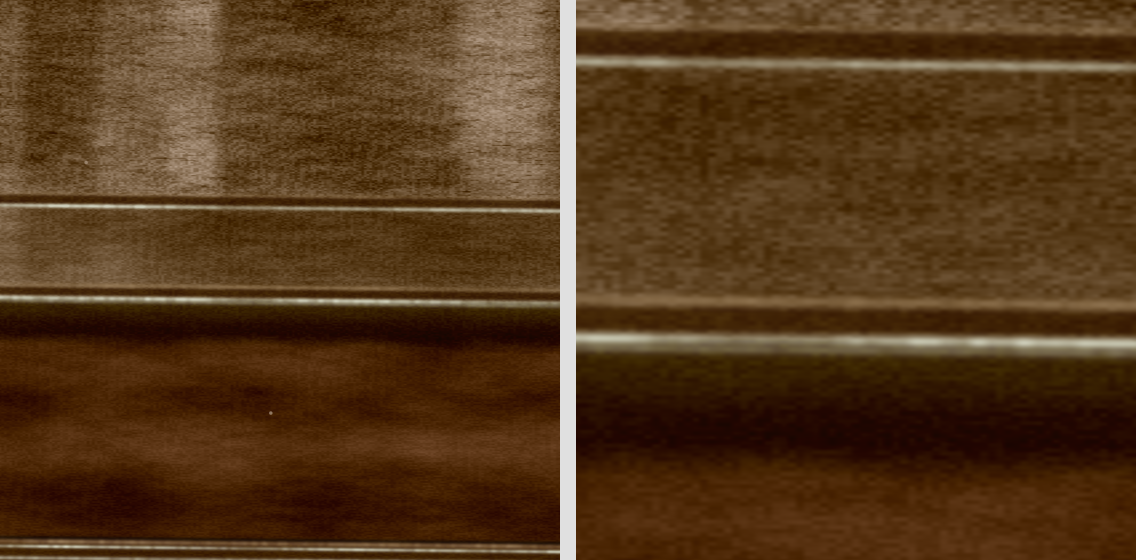
Left, the full canvas; right, a detail of the centre.
Give the GLSL for this texture, as a WebGL 1 fragment shader.

```glsl
precision highp float;
// Polished dark wood moulding: three horizontal panels parted by slightly tilted
// grooves with glinting edges. A scalar tone built from soft bands, reflections
// and stretched noise is turned into a brown by one colour ramp.
uniform vec2 u_resolution;

float hash(vec2 p) {
  return fract(sin(dot(p, vec2(127.1, 311.7))) * 43758.5453);
}

float noise(vec2 p) {
  vec2 i = floor(p), f = fract(p);
  f = f * f * (3.0 - 2.0 * f);
  return mix(mix(hash(i), hash(i + vec2(1.0, 0.0)), f.x),
             mix(hash(i + vec2(0.0, 1.0)), hash(i + vec2(1.0, 1.0)), f.x), f.y);
}

float fbm(vec2 p) {
  float sum = 0.0, amp = 0.5;
  for (int i = 0; i < 5; i++) {
    sum += amp * noise(p);
    p = p * 2.03 + vec2(17.3, 9.1);
    amp *= 0.5;
  }
  return sum;
}

// Soft-edged interval from a to b
float band(float x, float a, float b, float soft) {
  return smoothstep(a - soft, a + soft, x) * (1.0 - smoothstep(b - soft, b + soft, x));
}

float bump(float x, float center, float width) {
  float d = (x - center) / width;
  return exp(-d * d);
}

// Brown ramp from near black through umber to pale pinkish tan
vec3 woodColor(float tone) {
  return max(vec3(tone, 1.06 * tone - 0.13, 1.2 * tone - 0.31), vec3(0.05, 0.02, 0.005));
}

// Thin bright edge whose strength breaks up along its length
float glint(float x, float y, float center, float width, float seed) {
  float wear = 0.45 + 0.55 * noise(vec2(x * 9.0, seed));
  wear *= 0.75 + 0.4 * noise(vec2(x * 110.0, seed + 5.0));
  return bump(y, center, width) * wear;
}

void main() {
  vec2 uv = gl_FragCoord.xy / u_resolution;
  float x = uv.x;
  float y = 1.0 - uv.y - 0.0105 * x;   // depth from the top along the tilt
  float aa = 0.7 / u_resolution.y + 0.0008;

  // Grain at three scales, drawn out along the boards
  float cloud = fbm(vec2(x * 5.0, y * 13.0)) - 0.48;
  float streak = fbm(vec2(x * 16.0 + y * 4.0, y * 75.0)) - 0.48;
  float speck = noise(vec2(x * 210.0, y * 380.0)) - 0.5;
  float pore = smoothstep(0.74, 0.95, noise(vec2(x * 55.0, y * 300.0)));

  // Upright reflections with ragged sides
  float rx = x + 0.022 * cloud + 0.012 * streak;
  float shine = 0.12 * band(rx, -0.1, 0.04, 0.018)
              + 0.10 * band(rx, 0.175, 0.30, 0.02)
              + 0.21 * band(rx, 0.30, 0.392, 0.02) * (0.72 + 0.28 * cos(y * 23.0))
              + 0.15 * band(rx, 0.82, 0.975, 0.035)
              + 0.04 * band(rx, 0.73, 1.1, 0.07);

  // Top panel, middle panel, shaded cove and lower panel
  float bevel = bump(y, 0.338, 0.012);
  float top = 0.355 + shine * (1.0 - 0.4 * bevel) + 0.05 * bevel
            + 0.20 * cloud + 0.20 * streak + 0.17 * speck - 0.14 * pore * (0.3 + 3.0 * shine);
  float leftSheen = 1.0 - smoothstep(0.05, 0.4, x);
  float middle = 0.325 + (0.05 + 0.55 * shine) * leftSheen
               + 0.05 * smoothstep(0.45, 0.505, y)
               + 0.14 * cloud + 0.13 * streak + 0.11 * speck;
  float cove = mix(0.25, 0.13, smoothstep(0.535, 0.595, y))
             + 0.06 * cloud + 0.05 * streak + 0.06 * speck;
  float lower = 0.225 + 0.065 * bump(y, 0.66, 0.05) + 0.085 * bump(y, 0.805, 0.05)
              - 0.05 * bump(y, 0.91, 0.045)
              + 0.26 * cloud + 0.08 * streak + 0.06 * speck;

  float inMiddle = smoothstep(-aa, aa, y - 0.364);
  float inCove = smoothstep(-aa, aa, y - 0.531);
  float inLower = smoothstep(0.588, 0.622, y + 0.025 * cloud);
  float tone = mix(top, middle, inMiddle);
  tone = mix(tone, cove, inCove);
  tone = mix(tone, lower, inLower);
  vec3 color = woodColor(tone);
  color *= mix(vec3(1.0), vec3(0.94, 1.08, 1.0), inCove * (1.0 - inLower));
  color *= mix(vec3(1.0), vec3(1.08, 0.93, 0.9), inLower);

  // Grooves: dark channels under each panel edge
  vec3 grooveColor = woodColor(0.235 + 0.08 * streak + 0.05 * speck);
  float groove = band(y, 0.347, 0.363, 0.0015 + aa);
  groove += band(y, 0.512, 0.527, 0.002 + aa);
  groove += band(y, 0.969, 1.02, 0.002 + aa);
  color = mix(color, grooveColor, 0.88 * min(groove, 1.0));
  color *= 1.0 - 0.55 * bump(y, 0.960, 0.004);

  // Warm lips above the grooves, cool glints on the edges below
  float lip = 0.45 * glint(x, y, 0.345, 0.002 + aa, 1.0)
            + 0.75 * glint(x, y, 0.508, 0.0024 + aa, 2.0)
            + 0.95 * glint(x, y, 0.966, 0.0026 + aa, 3.0);
  float edge = 1.15 * glint(x, y, 0.3665, 0.0019 + aa, 4.0)
             + 1.05 * glint(x, y, 0.531, 0.0023 + aa, 8.0)
             + 0.50 * glint(x, y, 0.537, 0.0020 + aa, 9.0)
             + 0.90 * glint(x, y, 0.975, 0.0014 + aa, 6.0)
             + 1.00 * glint(x, y, 0.996, 0.0020 + aa, 7.0);
  color = mix(color, vec3(0.60, 0.49, 0.35), min(lip, 1.0));
  color = mix(color, vec3(0.80, 0.80, 0.72), min(edge, 1.0));

  // Sparse pale chips, at most one to a cell
  vec2 cell = floor(uv * 9.0);
  vec2 spot = 0.2 + 0.6 * vec2(hash(cell + 3.0), hash(cell + 8.0));
  float chip = 1.0 - smoothstep(0.015, 0.04, length(fract(uv * 9.0) - spot));
  color = mix(color, vec3(0.70, 0.62, 0.54), 0.7 * chip * step(0.94, hash(cell)));

  gl_FragColor = vec4(clamp(color, 0.0, 1.0), 1.0);
}
```
